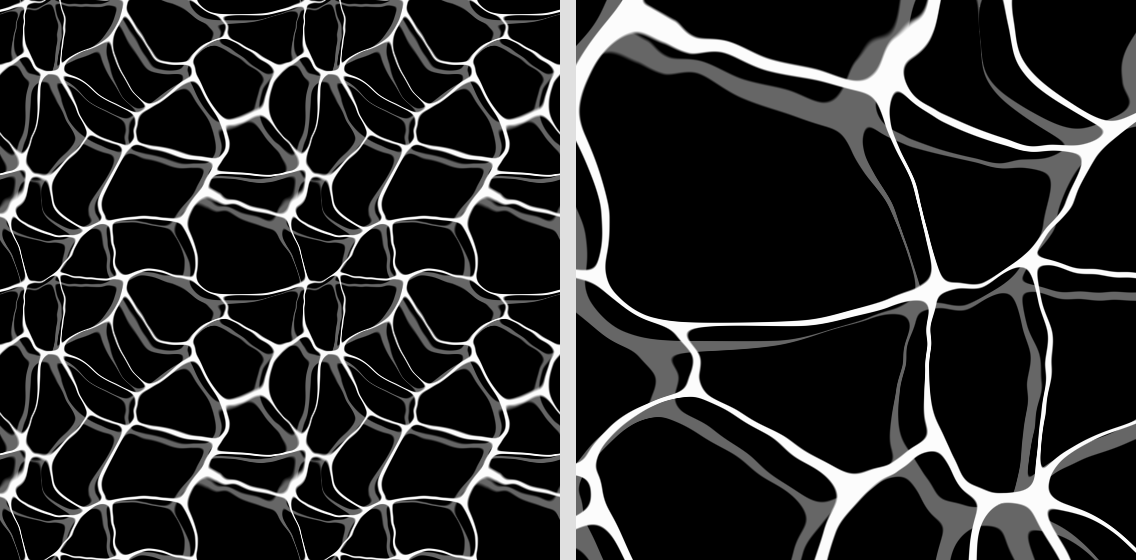
Left: the whole. Right: its middle third, enlarged.
This texture is drawn by a WebGL 2 fragment shader. Its source:

```glsl
#version 300 es
precision highp float;

uniform vec2 u_resolution;
out vec4 fragColor;

const vec2 GRID = vec2(4.0, 5.0); // cells in one tile

vec2 hash22(vec2 p) {
    vec3 q = fract(p.xyx * vec3(0.1031, 0.1030, 0.0973));
    q += dot(q, q.yzx + 33.33);
    return fract((q.xx + q.yz) * q.zy);
}

// Smooth vector noise that repeats with period 1
vec2 tileNoise(vec2 p, float freq, float seed) {
    vec2 i = floor(p * freq);
    vec2 f = fract(p * freq);
    f = f * f * (3.0 - 2.0 * f);
    vec2 a = hash22(mod(i, freq) + seed);
    vec2 b = hash22(mod(i + vec2(1.0, 0.0), freq) + seed);
    vec2 c = hash22(mod(i + vec2(0.0, 1.0), freq) + seed);
    vec2 d = hash22(mod(i + 1.0, freq) + seed);
    return mix(mix(a, b, f.x), mix(c, d, f.x), f.y);
}

vec2 cellSite(vec2 cell) {
    return (cell + 0.04 + 0.92 * hash22(mod(cell, GRID) + 17.0)) / GRID;
}

// Distance to the cell walls, blended so that corners become round
float wallDistance(vec2 p) {
    p += 0.15 * (tileNoise(p, 4.0, 41.0) - 0.5);
    p += 0.055 * (tileNoise(p, 9.0, 73.0) - 0.5);
    p += 0.008 * (tileNoise(p, 26.0, 11.0) - 0.5);
    vec2 home = floor(p * GRID);
    vec2 nearestCell = home;
    vec2 toNearest = vec2(9.0);
    for (int y = -2; y <= 2; y++) {
        for (int x = -2; x <= 2; x++) {
            vec2 cell = home + vec2(x, y);
            vec2 toSite = cellSite(cell) - p;
            if (dot(toSite, toSite) < dot(toNearest, toNearest)) {
                toNearest = toSite;
                nearestCell = cell;
            }
        }
    }
    float total = 0.0;
    for (int y = -2; y <= 2; y++) {
        for (int x = -2; x <= 2; x++) {
            if (x == 0 && y == 0) continue;
            vec2 toSite = cellSite(nearestCell + vec2(x, y)) - p;
            vec2 across = normalize(toSite - toNearest);
            float wall = dot(0.5 * (toSite + toNearest), across);
            total += exp(-wall / 0.009);
        }
    }
    return -0.009 * log(total);
}

// Coverage of the strands, thick in some places and thin in others
float strands(vec2 p, float thin, float thick, float seed, float blur) {
    float width = mix(thin, thick, tileNoise(p, 6.0, seed).x);
    return 1.0 - smoothstep(width - blur, width + blur, wallDistance(p));
}

void main() {
    // Two repeats across and two down
    vec2 p = 2.0 * gl_FragCoord.xy / u_resolution;
    float blur = 2.0 / min(u_resolution.x, u_resolution.y);

    // Loose grey echo, shifted to the lower left
    vec2 shift = vec2(0.030, 0.024) + 0.030 * (tileNoise(p, 5.0, 29.0) - 0.5);
    float echo = strands(p + shift, -0.002, 0.013, 57.0, blur);
    float light = strands(p, 0.002, 0.0075, 91.0, blur);

    vec3 color = mix(vec3(0.0), vec3(0.40), echo);
    color = mix(color, vec3(0.99), light);
    fragColor = vec4(color, 1.0);
}
```
